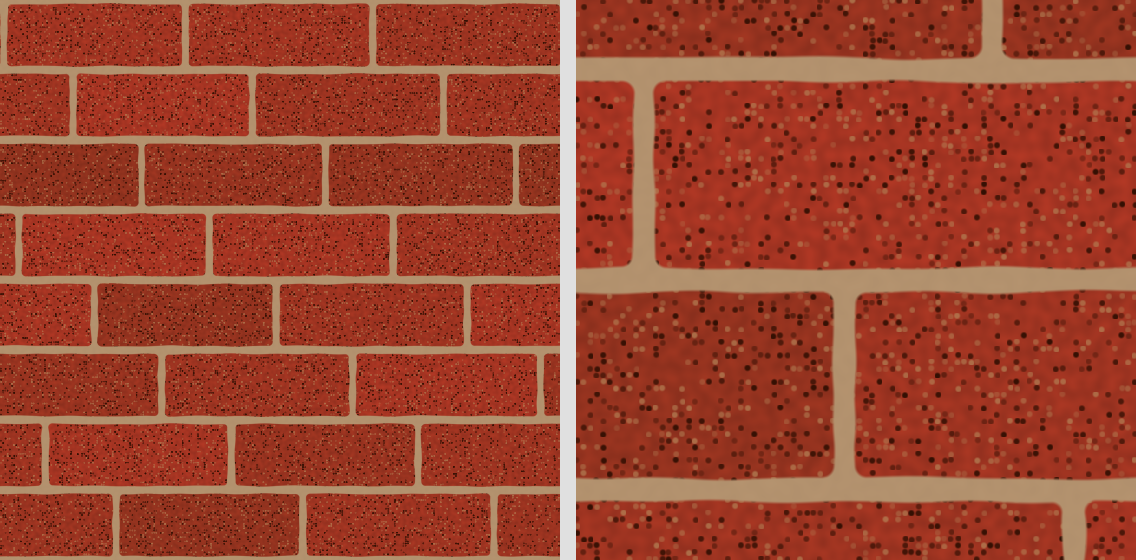
Left, the full canvas; right, a detail of the centre.
This texture is drawn by a WebGL 1 fragment shader. Its source:

```glsl
precision highp float;
// Running-bond wall of speckled red bricks with sandy mortar, tiling on all sides.

uniform vec2 u_resolution;

const float COLUMNS = 3.0;
const float ROWS = 8.0;
const float ROW_SHIFT = 0.375;        // bricks per row; ROWS * ROW_SHIFT is whole
const float JOINT_JITTER = 0.03;      // in bricks
const vec2 MORTAR = vec2(0.0125, 0.0142);
const float CORNER_RADIUS = 0.007;
const vec2 WOBBLE_CELLS = vec2(18.0, 32.0);
const float WOBBLE = 0.0028;
const float SPECK_CELLS = 256.0;
const float DARK_SHARE = 0.15;
const float PALE_SHARE = 0.12;
const float GRAIN_CELLS = 128.0;
const float GRAIN = 0.13;

const vec3 MORTAR_COLOR = vec3(0.70, 0.57, 0.43);
const vec3 BRICK_BRIGHT = vec3(0.655, 0.205, 0.135);
const vec3 BRICK_DEEP = vec3(0.555, 0.195, 0.115);
const vec3 SPECK_DARK = vec3(0.20, 0.06, 0.01);
const vec3 SPECK_PALE = vec3(0.70, 0.50, 0.33);

float hash(vec2 p) {
  vec3 q = fract(vec3(p.xyx) * 0.1031);
  q += dot(q, q.yzx + 33.33);
  return fract((q.x + q.y) * q.z);
}

// Dot product of a random lattice direction with the offset from it
float corner(vec2 cell, vec2 offset, vec2 period) {
  float angle = 6.28318 * hash(mod(cell, period) + 17.0);
  return dot(vec2(cos(angle), sin(angle)), offset);
}

// Gradient noise that wraps after a whole period
float gradientNoise(vec2 p, vec2 period) {
  vec2 i = floor(p);
  vec2 f = p - i;
  vec2 w = f * f * f * (f * (f * 6.0 - 15.0) + 10.0);
  vec2 e = vec2(1.0, 0.0);
  float low = mix(corner(i, f, period), corner(i + e, f - e, period), w.x);
  float high = mix(corner(i + e.yx, f - e.yx, period),
                   corner(i + 1.0, f - 1.0, period), w.x);
  return mix(low, high, w.y);
}

// Position of a vertical joint, in bricks along its row
float joint(float index, float row) {
  float random = hash(vec2(mod(index, COLUMNS), row) + 5.0);
  return index + JOINT_JITTER * (2.0 * random - 1.0);
}

float roundedBox(vec2 p, vec2 halfSize, float radius) {
  vec2 q = abs(p) - halfSize + radius;
  return length(max(q, 0.0)) + min(max(q.x, q.y), 0.0) - radius;
}

// Scattered dark and pale grit, one possible grain per cell
vec3 addSpecks(vec3 color, vec2 uv) {
  vec2 p = uv * SPECK_CELLS;
  vec2 cell = mod(floor(p), SPECK_CELLS);
  float kind = hash(cell + 61.0);
  float strength = mix(0.35, 1.0, hash(cell + 307.0));
  vec2 center = 0.5 + 0.25 * (vec2(hash(cell + 431.0), hash(cell + 589.0)) - 0.5);
  float spot = strength * (1.0 - smoothstep(0.25, 0.65, length(fract(p) - center)));
  color = mix(color, SPECK_DARK, spot * step(kind, DARK_SHARE));
  return mix(color, SPECK_PALE, 0.75 * spot * step(1.0 - PALE_SHARE, kind));
}

void main() {
  vec2 uv = gl_FragCoord.xy / u_resolution;
  vec2 p = vec2(uv.x, 1.0 - uv.y);    // rows count from the top

  // Brick that holds this point
  float row = floor(p.y * ROWS);
  float along = p.x * COLUMNS - row * ROW_SHIFT;
  float nearest = floor(along + 0.5);
  float brick = nearest - step(along, joint(nearest, row));
  float left = joint(brick, row);
  float right = joint(brick + 1.0, row);

  // Distance to its worn outline
  vec2 size = vec2((right - left) / COLUMNS, 1.0 / ROWS);
  vec2 local = vec2((along - 0.5 * (left + right)) / COLUMNS,
                    p.y - (row + 0.5) / ROWS);
  float edge = roundedBox(local, 0.5 * (size - MORTAR), CORNER_RADIUS);
  edge += WOBBLE * gradientNoise(p * WOBBLE_CELLS, WOBBLE_CELLS);
  float soft = max(0.0012, 0.75 / min(u_resolution.x, u_resolution.y));
  float mortar = smoothstep(-soft, soft, edge);

  // Fired clay: one tone per brick, fine grain and grit
  float tone = hash(vec2(mod(brick, COLUMNS), row) + 83.0);
  float grain = gradientNoise(p * GRAIN_CELLS, vec2(GRAIN_CELLS));
  vec3 clay = mix(BRICK_DEEP, BRICK_BRIGHT, tone) * (1.0 + GRAIN * grain);
  clay = addSpecks(clay, p);

  vec3 sand = MORTAR_COLOR * (1.0 + 0.15 * GRAIN * grain);
  gl_FragColor = vec4(mix(clay, sand, mortar), 1.0);
}
```
